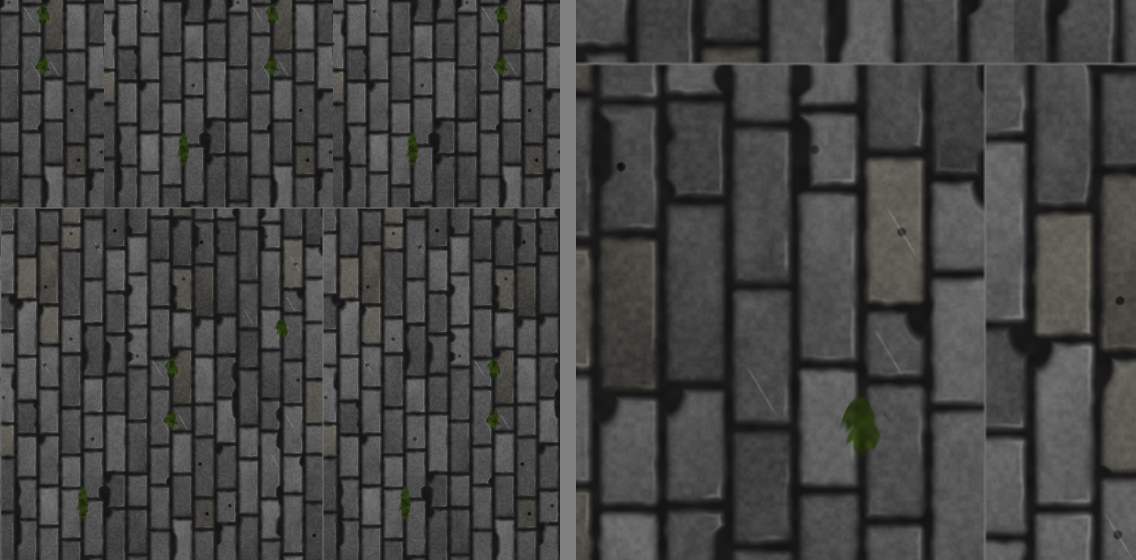
Left, the full canvas; right, a detail of the centre.
Give the GLSL for this texture, as a Shadertoy shader.

```glsl
// Worn grey paving in upright columns, laid as a cropped repeating panel, with moss in a few joints.

const float CANVAS = 25.26;  // canvas size in column widths
const float COURSE = 2.05;   // mean stone length
const float SEAM = 9.38;     // depth where the upper panels end

float hash(vec2 p) {
    vec3 q = fract(vec3(p.xyx) * 0.1031);
    q += dot(q, q.yzx + 33.33);
    return fract((q.x + q.y) * q.z);
}

float noise(vec2 p) {
    vec2 i = floor(p), f = fract(p);
    f = f * f * (3.0 - 2.0 * f);
    return mix(mix(hash(i), hash(i + vec2(1, 0)), f.x),
               mix(hash(i + vec2(0, 1)), hash(i + vec2(1, 1)), f.x), f.y);
}

float fbm(vec2 p) {
    return 0.55 * noise(p) + 0.3 * noise(p * 2.1 + 7.0) + 0.15 * noise(p * 4.3 + 19.0);
}

// Depth of the cross joint above stone "row" of a column
float joint(float column, float row) {
    return COURSE * (row + hash(vec2(column, 91.0)) + 0.54 * (hash(vec2(column, row)) - 0.5));
}

float roundBox(vec2 p, vec2 halfSize, float radius) {
    vec2 q = abs(p) - halfSize + radius;
    return length(max(q, 0.0)) + min(max(q.x, q.y), 0.0) - radius;
}

vec3 paving(vec2 p, float px) {
    // Find the stone
    float column = floor(p.x);
    float row = floor(p.y / COURSE - hash(vec2(column, 91.0)));
    if (p.y < joint(column, row)) row -= 1.0;
    else if (p.y >= joint(column, row + 1.0)) row += 1.0;
    float top = joint(column, row), bottom = joint(column, row + 1.0);
    vec2 id = vec2(column, row) + 40.0;
    vec2 local = vec2(p.x - column - 0.5, p.y - 0.5 * (top + bottom));
    vec2 halfSize = vec2(0.5, 0.5 * (bottom - top)) - 0.045;

    // Outline with wavy sides and broken corners
    float d = roundBox(local, halfSize, 0.1) + 0.05 * (noise(p * 5.0) - 0.5);
    float side = hash(id + 3.0) < 0.5 ? -1.0 : 1.0;
    float worn = step(0.72, hash(id + 5.0));
    d = max(d, side * local.x - 0.45 + worn * 0.17 * smoothstep(0.35, 0.8, noise(p * vec2(1.0, 2.3))));
    float broken = step(0.88, hash(id + 9.0));
    vec2 corner = local - halfSize * vec2(side, -1.0);
    d = mix(d, max(d, 0.27 - length(corner * vec2(1.0, 0.7))), broken);

    // Stone face: tone, blotches and grain
    float tone = 0.325 + 0.14 * (hash(id + 13.0) - 0.5);
    tone += 0.08 * (fbm(p * vec2(1.6, 1.1) + id) - 0.5);
    tone += 0.055 * (noise(p * 11.0) - 0.5) + 0.03 * (noise(p * 24.0) - 0.5);
    tone -= 0.025 * local.y / halfSize.y;

    // Lit rim, strongest on the right and lower sides
    float lit = smoothstep(-0.1, 0.5, local.x) + 0.5 * smoothstep(0.5, 1.0, local.y / halfSize.y);
    float rim = smoothstep(0.06, 0.0, abs(d + 0.085));
    tone += 0.15 * rim * lit * smoothstep(0.25, 0.75, noise(p * vec2(2.5, 1.8) + 50.0));

    // Pits and slanted scratches
    vec2 spot = (vec2(hash(id + 17.0), hash(id + 19.0)) - 0.5) * halfSize;
    float pit = smoothstep(0.075 + px, 0.04, length(local - spot));
    tone -= 0.18 * pit * step(0.9, hash(id + 21.0));
    float slant = abs(local.x - spot.x - 0.6 * (local.y - spot.y));
    float scratch = smoothstep(0.025 + px, 0.0, slant) * smoothstep(0.45, 0.2, abs(local.y - spot.y));
    tone += 0.09 * scratch * step(0.92, hash(id + 23.0));

    // Soft dark joint
    float face = smoothstep(0.025 + px, -0.075 - px, d);
    float shade = mix(0.83, 1.0, smoothstep(-0.04, -0.17, d));
    vec3 tint = mix(vec3(1), vec3(1.03, 1.0, 0.93), step(0.85, hash(id + 27.0)));
    return mix(vec3(0.075 + 0.03 * noise(p * 6.0)), tone * shade * tint, face);
}

// Tufts growing along three of the upright joints
float moss(vec2 p) {
    float cover = 0.0;
    for (int i = 0; i < 3; i++) {
        float n = float(i);
        float x = 4.0 + 4.0 * n + 0.5 * n * (n - 1.0);
        float y = 22.7 - 4.93 * n + 0.99 * n * (n - 1.0);
        vec2 q = p - vec2(x, y);
        if (i == 1) q.y = abs(q.y) - 1.15;
        float reach = i == 0 ? 0.95 : 0.55;
        float blades = noise(vec2(p.x * 9.0 + p.y * 3.0, p.y * 8.0 - abs(q.x) * 12.0));
        float width = 0.32 * (1.0 - smoothstep(0.1, reach, abs(q.y))) * (0.2 + blades);
        cover = max(cover, smoothstep(0.08, -0.04, abs(q.x) - width) * smoothstep(reach, reach * 0.6, abs(q.y)));
    }
    return cover;
}

void mainImage(out vec4 fragColor, in vec2 fragCoord) {
    vec2 uv = fragCoord / iResolution.xy;
    vec2 p = vec2(uv.x, 1.0 - uv.y) * CANVAS;
    float px = CANVAS / iResolution.y;

    // Upper panels are a narrower crop of the lower ones
    bool upper = p.y < SEAM;
    float u = upper ? mod(p.x - 4.67, 10.33) + 0.1 : mod(p.x - 0.03, 14.54);
    vec2 q = vec2(u + 0.31, upper ? p.y + 15.95 : p.y);

    vec3 color = paving(q, px);
    vec3 green = mix(vec3(0.09, 0.13, 0.03), vec3(0.2, 0.29, 0.06), noise(q * 9.0));
    color = mix(color, green, 0.85 * moss(q));

    // Pale hairlines where the lower panels meet
    float edge = min(abs(p.y - SEAM), upper ? 9.0 : min(u, 14.54 - u));
    color = mix(color, vec3(0.46), 0.55 * smoothstep(0.02 + px, 0.01, edge));
    fragColor = vec4(color, 1.0);
}
```
